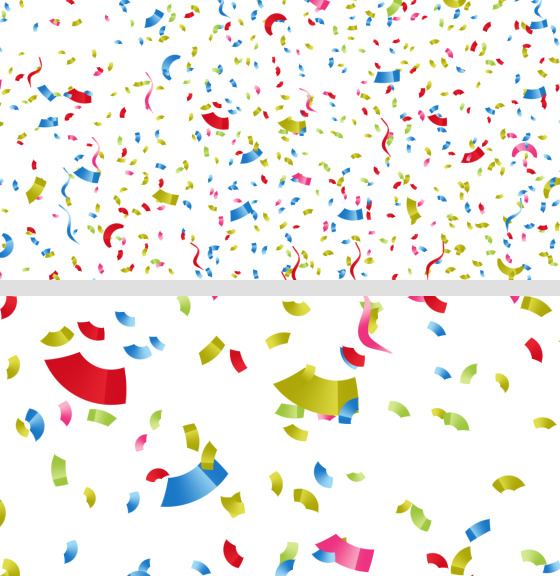
Top: the whole. Bottom: its middle third, enlarged.
A Shadertoy shader for this pattern:

```glsl
// Scattered party confetti: small curled chips, large folded strips and wavy streamers on white.

vec4 hash4(vec2 cell) {
    vec4 q = fract(cell.xyxy * vec4(.1031, .1030, .0973, .1099));
    q += dot(q, q.wzxy + 33.33);
    return fract((q.xxyz + q.yzzw) * q.zywx);
}

mat2 rotation(float a) {
    return mat2(cos(a), sin(a), -sin(a), cos(a));
}

float coverage(float dist) {
    float soft = .8 / iResolution.y;
    return 1. - smoothstep(-soft, soft, dist);
}

// Paper colour chosen by pick, shaded from dark (0) to light (1)
vec3 paper(float pick, float lit) {
    vec3 dark = vec3(.68, .66, .03), light = vec3(.88, .87, .28);                              // olive
    if (pick > .36) { dark = vec3(.62, .78, .25); light = vec3(.84, .91, .56); }               // lime
    if (pick > .50) { dark = vec3(.10, .47, .78); light = vec3(.62, .85, .96); }               // blue
    if (pick > .76) { dark = vec3(.81, .05, .12); light = vec3(.91, .14, .19); }               // red
    if (pick > .90) { dark = vec3(.93, .20, .50); light = vec3(.98, .70, .79); }               // pink
    return mix(dark, light, smoothstep(.1, .9, lit));
}

// Strip bent along an arc: half length and half width, half angle of the bend, narrowing of the ends
vec4 strip(vec2 p, vec2 size, float bend, float taper, float fold, float pick) {
    float radius = size.x / bend;
    vec2 q = vec2(p.x, radius - p.y);
    float along = atan(q.x, q.y) * radius;
    float across = length(q) - radius;
    float u = along / size.x;
    float halfWidth = size.y * (1. - taper * min(u * u, 1.));
    float dist = max(abs(along + across * .25) - size.x, abs(across) - halfWidth);

    // Shading runs along the strip and flips at the crease
    float lit = .5 + .5 * u;
    float crease = coverage(.45 * size.x - along);
    lit = mix(lit, 1. - lit, crease * fold);
    return vec4(paper(pick, lit), coverage(dist));
}

// Twisting ribbon that follows a sine wave
vec4 streamer(vec2 p, float halfLength, float pick) {
    float phase = p.y * 2.4 / halfLength * 1.6;
    float sway = .012;
    float slope = sway * 3.84 / halfLength * cos(phase);
    float halfWidth = .0015 + .0045 * abs(cos(phase * .5 + .6));
    halfWidth *= 1. - .6 * smoothstep(.5, 1., abs(p.y) / halfLength);
    float side = abs(p.x - sway * sin(phase)) / sqrt(1. + slope * slope);
    float dist = max(side - halfWidth, abs(p.y) - halfLength);
    return vec4(paper(pick, .5 + .5 * sin(phase)), coverage(dist));
}

// Kinds of layer: 0 small chips, 1 large strips, 2 streamers
vec3 scatter(vec3 under, vec2 uv, float spacing, float seed, int kind) {
    vec2 home = floor(uv / spacing);
    for (int j = -1; j <= 1; j++)
    for (int i = -1; i <= 1; i++) {
        vec2 cell = home + vec2(i, j);
        vec4 place = hash4(cell + seed);
        vec4 form = hash4(cell + seed + 57.);
        vec2 center = (cell + .1 + .8 * place.xy) * spacing;
        vec2 p = uv - center;
        vec4 piece;
        float chance;

        if (kind == 0) {
            chance = mix(.55, .92, smoothstep(0., .9, center.x));
            float scale = mix(.65, 1.2, form.x);
            vec2 size = vec2(.0145, .0074) * scale;
            p *= rotation(form.y * 6.2832);
            piece = strip(p, size, mix(.2, 1.3, form.z), .15, step(.7, form.x), form.w);
        } else if (kind == 1) {
            chance = .62;
            float pick = pow(form.w, .7);
            bool curl = form.x < .4;
            vec2 size = curl ? vec2(.06, .014) : mix(vec2(.030, .013), vec2(.045, .021), form.z);
            float bend = curl ? mix(1.2, 2.1, form.z) : mix(.15, .7, fract(form.z * 7.));
            p *= rotation(curl ? form.y * 6.2832 : (form.y - .5) * 2.6);
            piece = strip(p, size, bend, curl ? .65 : 0., 1., pick);
        } else {
            chance = .5;
            p *= rotation((form.y - .5) * 1.1);
            float pick = form.w < .65 ? .8 : (form.w < .85 ? .95 : .6);
            piece = streamer(p, mix(.045, .085, form.x), pick);
        }
        under = mix(under, piece.rgb, piece.a * step(place.z, chance));
    }
    return under;
}

void mainImage(out vec4 fragColor, in vec2 fragCoord) {
    vec2 uv = fragCoord / iResolution.y;
    vec3 color = vec3(.995, 1., .995);
    color = scatter(color, uv, .080, 11., 0);
    color = scatter(color, uv, .205, 131., 1);
    color = scatter(color, uv + .037, .083, 271., 0);
    color = scatter(color, uv, .300, 419., 2);
    fragColor = vec4(color, 1.);
}
```
